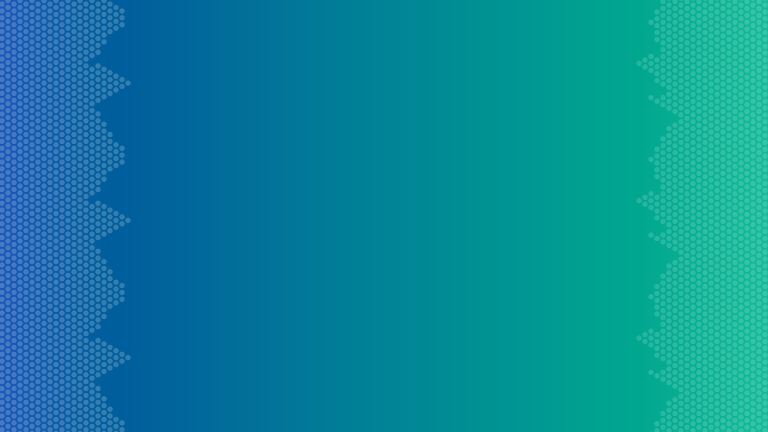
Reproduce this background procedurally as a WebGL 1 fragment shader.

```glsl
precision highp float;
uniform vec2 u_resolution;

// Vertical distance after which the ragged border repeats (20 rows)
const float PERIOD = 137.3;
const float ROW = PERIOD / 20.0;
const float COLUMN = 6.0;

float hash(vec2 p) {
  return fract(sin(dot(p, vec2(127.1, 311.7))) * 43758.5453);
}

// Repeating spike that reaches inward at the given height
float spike(float y, float center, float reach, float slope) {
  float halfPeriod = 0.5 * PERIOD;
  return reach - slope * abs(mod(y - center + halfPeriod, PERIOD) - halfPeriod);
}

float leftReach(float y) {
  float reach = max(spike(y, 14.0, 126.0, 0.7), spike(y, 83.0, 130.0, 1.8));
  return max(86.0, max(reach, spike(y, 25.0, 136.0, 4.0)));
}

float rightReach(float y) {
  float reach = max(spike(y, 24.0, 121.0, 0.7), spike(y, 66.0, 131.0, 1.4));
  return max(86.0, max(reach, spike(y, 101.0, 124.5, 2.2)));
}

// Staggered dot lattice; x is measured inward from the canvas side
float dots(vec2 p, float offset, float phase, float isRight, float pixel) {
  float column = floor((p.x - offset) / COLUMN + 0.5);
  float shift = phase + 0.5 * mod(column, 2.0);
  float row = floor(p.y / ROW - shift + 0.5);
  vec2 center = vec2(column * COLUMN + offset, (row + shift) * ROW);

  float reach = mix(leftReach(center.y), rightReach(center.y), isRight);
  float jitter = 5.0 * (hash(vec2(column + 40.0 * isRight, mod(row + 0.5, 20.0))) - 0.5);
  float inside = step(center.x, reach + jitter);
  float dist = length(p - center) - 2.65;
  return inside * (1.0 - smoothstep(-0.5 * pixel, 0.5 * pixel, dist));
}

// Horizontal blend from blue through teal to green
vec3 background(float x) {
  vec3 color = mix(vec3(0.11, 0.34, 0.73), vec3(0.0, 0.37, 0.61), smoothstep(-0.04, 0.16, x));
  color = mix(color, vec3(0.01, 0.44, 0.605), clamp((x - 0.16) / 0.17, 0.0, 1.0));
  color = mix(color, vec3(0.0, 0.515, 0.59), clamp((x - 0.33) / 0.17, 0.0, 1.0));
  color = mix(color, vec3(0.0, 0.585, 0.575), clamp((x - 0.5) / 0.17, 0.0, 1.0));
  color = mix(color, vec3(0.0, 0.655, 0.56), clamp((x - 0.67) / 0.16, 0.0, 1.0));
  return mix(color, vec3(0.08, 0.73, 0.6), clamp((x - 0.83) / 0.17, 0.0, 1.0));
}

void main() {
  // Canvas height spans 432 units, measured downward from the top
  float pixel = 432.0 / u_resolution.y;
  vec2 p = vec2(gl_FragCoord.x, u_resolution.y - gl_FragCoord.y) * pixel;
  float width = u_resolution.x * pixel;

  vec3 color = background(gl_FragCoord.x / u_resolution.x);

  // Pale dots along both sides
  float left = dots(p, 2.0, 0.6, 0.0, pixel);
  float right = dots(vec2(width - p.x, p.y), 3.0, 0.74, 1.0, pixel);
  color = mix(color, vec3(1.0), 0.2 * left + 0.15 * right);

  gl_FragColor = vec4(color, 1.0);
}
```
